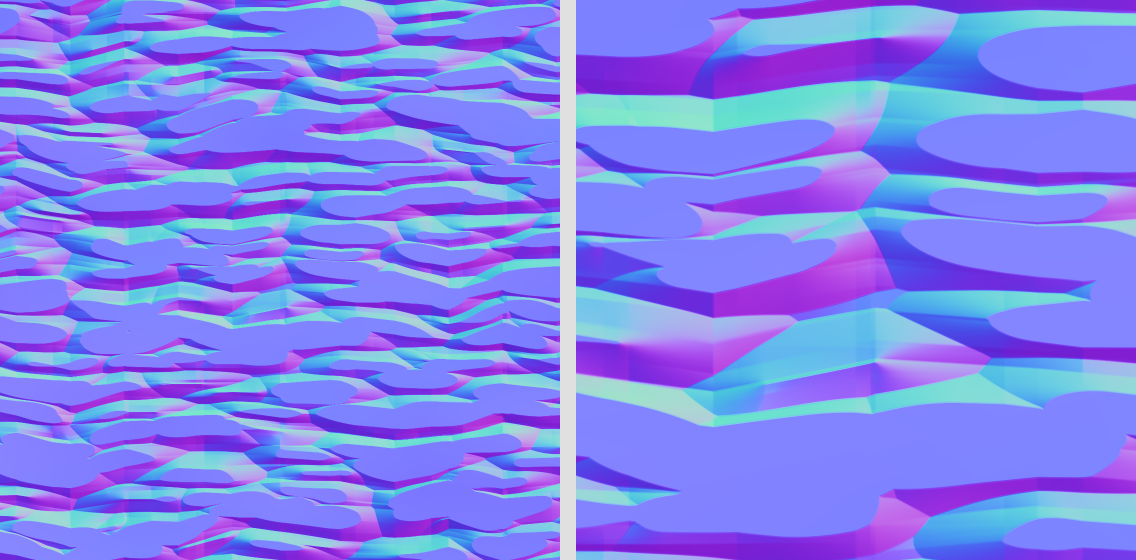
Left, the full canvas; right, a detail of the centre.
A Shadertoy shader for this texture map:

```glsl
// Tangent-space normal map of flaky, layered rock: flat wide plateaus with bevelled rims.
// Cellular noise of flat capsules plus faceted linear noise gives a depth that is clamped
// to zero on the plateaus; its gradient is then encoded as a normal colour.

const vec2  CELLS        = vec2(7.4, 21.0);   // plateaus across and up the canvas
const float JITTER       = 0.90;              // scatter of the plateau centres
const float HALF_LENGTH  = 0.24;              // straight part of a capsule, in cells
const float RADIUS_MIN   = 0.04;              // capsule radius, in cells
const float RADIUS_MAX   = 0.40;
const float VALLEY_DEPTH = 0.55;              // deepest cellular depth
const vec2  FACET_FREQ   = vec2(1.0, 1.6);    // coarse facets per cell
const float FACET_AMP    = 0.70;
const vec2  CHIP_FREQ    = vec2(1.7, 2.7);    // fine chips per cell
const float CHIP_AMP     = 0.22;
const float WAVE         = 0.12;              // smooth waviness of the strata
const float KINK         = 0.75;              // angular bends of the strata
const vec2  SLOPE        = vec2(0.52, 0.92);  // steepness of the bevels
const float TILT         = 0.15;              // slight lean of the plateaus
const float GRAD_STEP    = 0.0007;            // gradient step, in canvas units
const int   AA           = 2;                 // samples per axis

vec3 hash3(vec2 c) {
    vec3 k = vec3(dot(c, vec2(127.1, 311.7)),
                  dot(c, vec2(269.5, 183.3)),
                  dot(c, vec2(419.2, 371.9)));
    return fract(sin(k) * 43758.5);
}

// Linear interpolation keeps the creases between facets sharp.
vec2 linearNoise(vec2 p) {
    vec2 i = floor(p), f = p - i;
    vec2 low  = mix(hash3(i).xy, hash3(i + vec2(1.0, 0.0)).xy, f.x);
    vec2 high = mix(hash3(i + vec2(0.0, 1.0)).xy, hash3(i + 1.0).xy, f.x);
    return mix(low, high, f.y) - 0.5;
}

// Distance to the nearest plateau rim, negative inside.
float plateauDistance(vec2 q) {
    vec2 base = floor(q);
    float nearest = VALLEY_DEPTH;
    for (int y = -1; y <= 1; y++)
    for (int x = -1; x <= 1; x++) {
        vec2 cell = base + vec2(x, y);
        vec3 rnd = hash3(cell + 31.0);
        vec2 toSite = abs(q - cell - 0.5 - JITTER * (rnd.xy - 0.5));
        toSite.x = max(toSite.x - HALF_LENGTH, 0.0);
        nearest = min(nearest, length(toSite) - mix(RADIUS_MIN, RADIUS_MAX, rnd.z));
    }
    return nearest;
}

// Depth below the plateaus, which lie at zero.
float depth(vec2 p) {
    vec2 q = p * CELLS;
    q.y += WAVE * sin(q.x * 1.3 + sin(q.y * 0.7));
    q.y += KINK * linearNoise(q * vec2(1.4, 0.45) + 23.7).y;
    float d = plateauDistance(q);
    d += FACET_AMP * linearNoise(q * FACET_FREQ + 7.3).x;
    d += CHIP_AMP * linearNoise(q * CHIP_FREQ + 53.6).x;
    return max(d, 0.0);
}

vec3 normalColour(vec2 p) {
    vec2 ex = vec2(GRAD_STEP, 0.0), ey = ex.yx;
    vec2 grad = vec2(depth(p + ex) - depth(p - ex), depth(p + ey) - depth(p - ey));
    grad /= 2.0 * GRAD_STEP * CELLS;

    // Even out the steepness, then add the broad lean.
    grad *= inversesqrt(max(length(grad), 0.01));
    vec2 lean = TILT * linearNoise(p * vec2(4.0, 8.0) + 91.0);
    vec3 normal = normalize(vec3(grad * SLOPE + lean, 1.0));
    return normal * 0.5 + 0.5;
}

void mainImage(out vec4 fragColor, in vec2 fragCoord) {
    vec3 colour = vec3(0.0);
    for (int j = 0; j < AA; j++)
    for (int i = 0; i < AA; i++) {
        vec2 offset = (vec2(i, j) + 0.5) / float(AA) - 0.5;
        colour += normalColour((fragCoord + offset) / iResolution.y);
    }
    fragColor = vec4(colour / float(AA * AA), 1.0);
}
```
